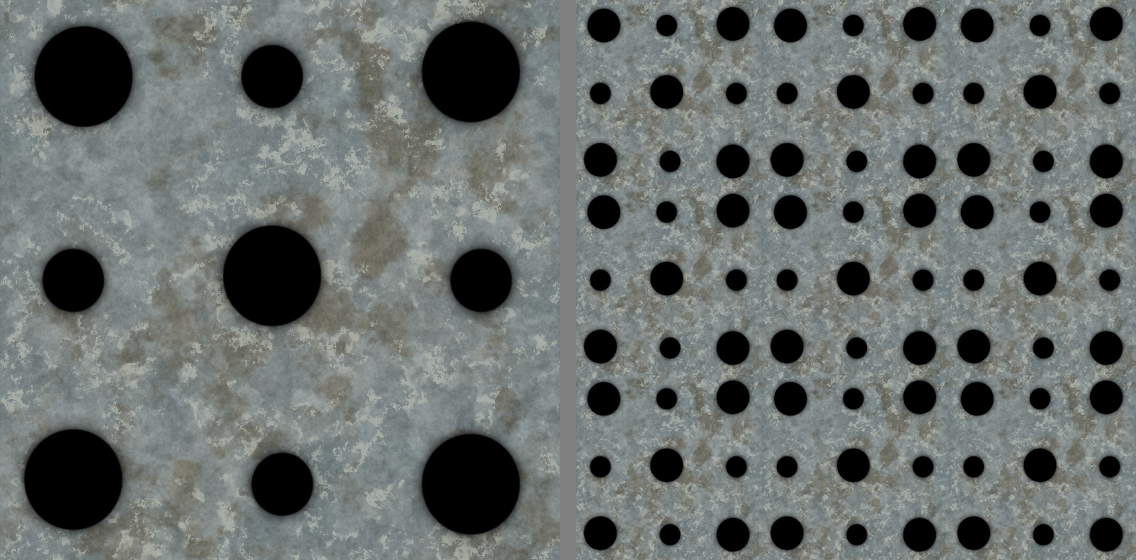
Left: one tile. Right: repeated 3 by 3.
Reproduce this pattern procedurally as a WebGL 1 fragment shader.

```glsl
precision highp float;

uniform vec2 u_resolution;

const float TAU = 6.2831853;

const vec3 SLATE = vec3(0.505, 0.540, 0.540);
const vec3 OLIVE = vec3(0.420, 0.420, 0.380);
const vec3 PALE = vec3(0.690, 0.710, 0.670);

vec3 hash3(vec2 cell, float seed) {
    vec3 p = fract(cell.xyx * vec3(0.1031, 0.1030, 0.0973) + seed * 0.137);
    p += dot(p, p.yxz + 33.33);
    return fract((p.xxy + p.yzz) * p.zyx);
}

// Smooth cellular noise: scattered points blend their random values.
float cellular(vec2 uv, float cells, float seed) {
    vec2 p = uv * cells;
    vec2 base = floor(p);
    float total = 0.0;
    float weight = 0.0;
    for (int y = -1; y <= 1; y++) {
        for (int x = -1; x <= 1; x++) {
            vec2 cell = base + vec2(float(x), float(y));
            vec3 rnd = hash3(mod(cell, cells), seed);
            vec2 offset = cell + rnd.xy - p;
            float w = exp(-9.0 * dot(offset, offset));
            total += w * rnd.z;
            weight += w;
        }
    }
    return total / weight;
}

// Octaves double a whole number of cells, so every layer wraps.
float layered(vec2 uv, float cells, float gain, float seed) {
    float total = 0.0;
    float weight = 0.0;
    float amplitude = 1.0;
    for (int i = 0; i < 5; i++) {
        total += amplitude * cellular(uv, cells, seed + float(i));
        weight += amplitude;
        amplitude *= gain;
        cells *= 2.0;
    }
    return total / weight;
}

vec3 stone(vec2 uv) {
    float cloud = layered(uv, 5.0, 0.65, 1.0);
    float patches = layered(uv, 11.0, 0.65, 11.0);
    float contour = layered(uv, 9.0, 0.62, 23.0);
    float grain = layered(uv, 26.0, 0.85, 37.0);

    // Slate ground with olive stains
    float stain = smoothstep(0.47, 0.70, patches * 0.7 + cloud * 0.3);
    vec3 color = mix(SLATE, OLIVE, stain * 0.9);
    color += (cloud - 0.5) * vec3(0.10, 0.07, 0.05);
    color += (grain - 0.5) * 0.26;

    // Broken pale crust along winding contours
    float vein = 1.0 - smoothstep(0.01, 0.09, abs(contour - 0.54));
    float crust = vein * smoothstep(0.48, 0.62, grain);
    return mix(color, PALE, crust * 0.75);
}

// Distance to one slightly oval hole, wrapped around the canvas.
float holeDistance(vec2 uv, vec2 center, float radius) {
    vec2 q = fract(uv - center + 0.5) - 0.5;
    return length(q / vec2(0.985, 1.012)) - radius;
}

// Three by three holes: large and small alternate, each nudged off the grid.
float perforation(vec2 uv) {
    float nearest = 1.0;
    for (int j = -1; j <= 1; j++) {
        for (int i = -1; i <= 1; i++) {
            vec2 id = vec2(float(i), float(j));
            float diagonal = id.x - id.y;
            vec2 nudge = vec2(0.0122, 0.0055)
                       * cos(TAU * (diagonal - vec2(1.0, 0.0)) / 3.0);
            vec2 center = vec2(0.492, 0.502) + id * vec2(0.355, 0.364) + nudge;
            float isSmall = mod(id.x + id.y, 2.0);
            float radius = mix(0.0885, 0.0555, isSmall);
            nearest = min(nearest, holeDistance(uv, center, radius));
        }
    }
    return nearest;
}

void main() {
    vec2 uv = gl_FragCoord.xy / u_resolution;
    float d = perforation(uv);
    float edge = max(0.002, 1.0 / u_resolution.y);

    // Soft grime darkens the rim of each hole
    vec3 color = stone(uv) * (1.0 - 0.6 * exp(-110.0 * max(d, 0.0)));
    color *= smoothstep(-edge, edge, d);

    gl_FragColor = vec4(clamp(color, 0.0, 1.0), 1.0);
}
```
